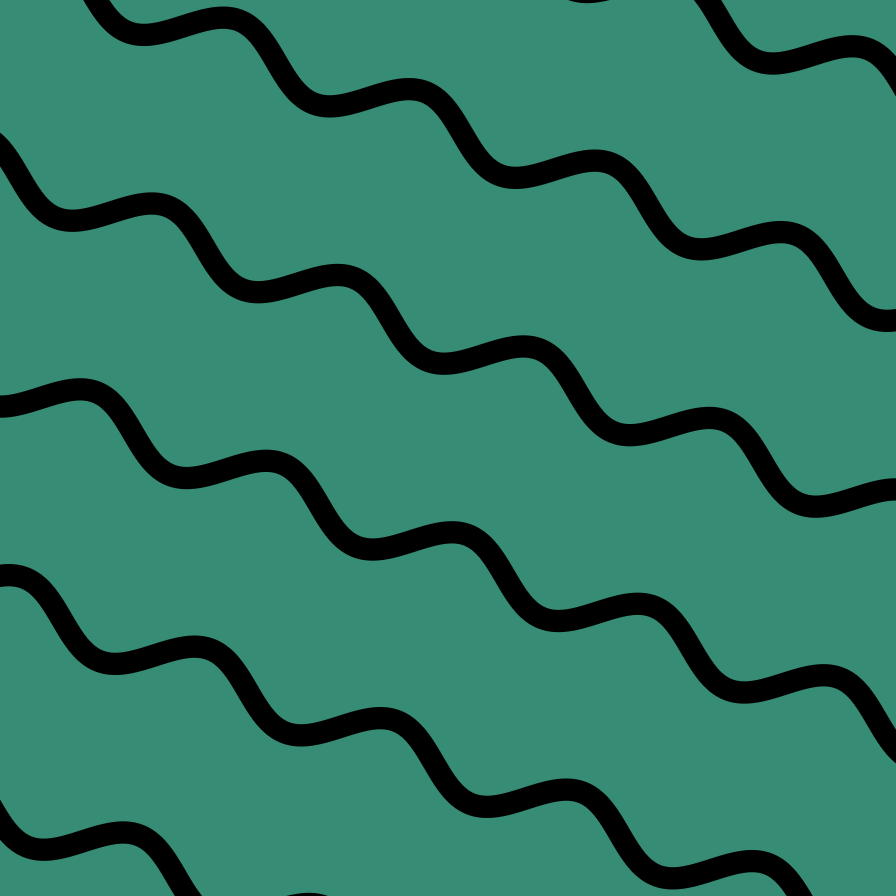
This pattern is drawn by a WebGL 1 fragment shader. Its source:

```glsl
precision highp float;
// Parallel wavy stripes on a flat ground, tilted down to the right.
// A square grid is rotated about the canvas centre; each row carries one sine
// line, stroked evenly by the distance to its nearest point.

uniform vec2 u_resolution;

const float TILES = 4.5;          // grid cells across the canvas
const float TILT = -0.3672;       // stripe direction in radians
const float AMPLITUDE = 0.1275;   // wave height, in cells
const float LINE_WIDTH = 0.112;   // stroke width, in cells
const vec3 GROUND = vec3(0.21, 0.55, 0.46);
const vec3 INK = vec3(0.0);

const float TAU = 6.2831853;

// Turns p into a frame whose x axis points along the given angle.
vec2 toFrame(vec2 p, float angle) {
  float c = cos(angle), s = sin(angle);
  return vec2(c * p.x + s * p.y, c * p.y - s * p.x);
}

// Distance to y = AMPLITUDE * sin(TAU * x), refined by Gauss-Newton steps.
float waveDistance(vec2 p) {
  float x = p.x;
  for (int i = 0; i < 5; i++) {
    float height = AMPLITUDE * sin(TAU * x);
    float slope = AMPLITUDE * TAU * cos(TAU * x);
    x -= (x - p.x + (height - p.y) * slope) / (1.0 + slope * slope);
  }
  return length(p - vec2(x, AMPLITUDE * sin(TAU * x)));
}

void main() {
  float canvasSize = min(u_resolution.x, u_resolution.y);
  vec2 centred = (gl_FragCoord.xy - 0.5 * u_resolution) / canvasSize;
  vec2 cell = toFrame(centred, TILT) * TILES;

  // One wave runs through the middle of every row.
  cell.y = fract(cell.y) - 0.5;

  // Stroke edge softened over one pixel.
  float pixel = TILES / canvasSize;
  float edge = waveDistance(cell) - 0.5 * LINE_WIDTH;
  float ink = clamp(0.5 - edge / pixel, 0.0, 1.0);

  gl_FragColor = vec4(mix(GROUND, INK, ink), 1.0);
}
```
